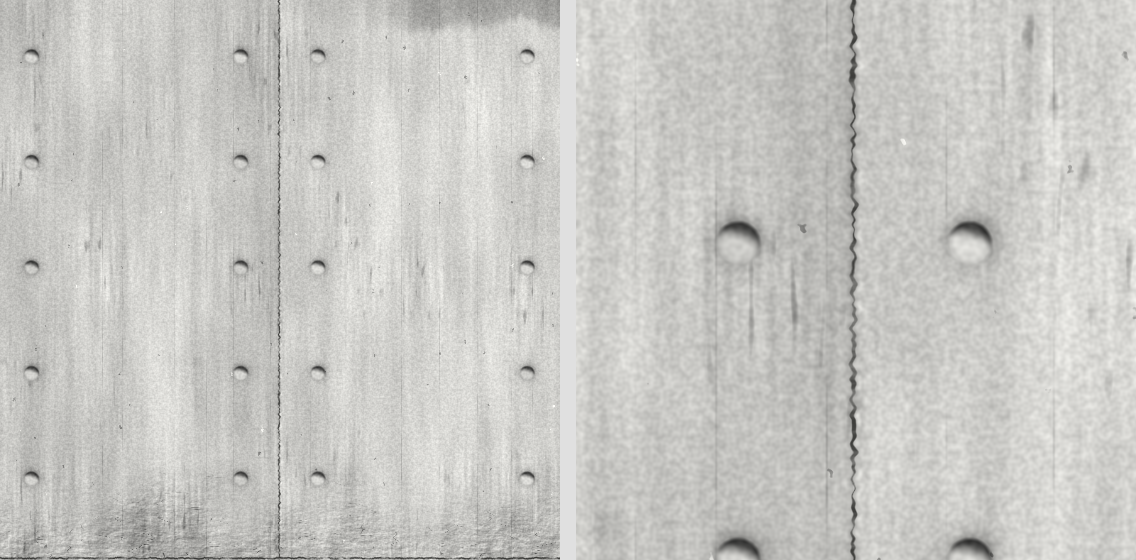
Left: the whole. Right: its middle third, enlarged.
Give the GLSL for this texture, as a Shadertoy shader.

```glsl
// Two weathered concrete panels with vertical streaks, a cracked joint and rows of round dimples.

const float SEAM_X = 0.4985;       // joint between the panels
const float BASE_Y = 0.003;        // joint along the bottom
const vec2  PANEL_MID = vec2(0.243, 0.7545);
const float HOLE_SPREAD = 0.1868;  // panel middle to dimple column
const float HOLE_FIRST = 0.1445;   // height of the lowest row
const float HOLE_STEP = 0.1885;
const float HOLE_ROWS = 5.0;
const float HOLE_RADIUS = 0.0132;
const vec2  PANEL_TONE = vec2(0.802, 0.842);
const vec3  TINT = vec3(1.0, 0.998, 0.98);
const vec3  CRACK_COLOR = vec3(0.22, 0.22, 0.21);
const float STREAK_AMOUNT = 0.14;
const float CLOUD_AMOUNT = 0.13;
const float GRAIN_AMOUNT = 0.07;
const float RELIEF_AMOUNT = 0.4;
const float BOARDS = 15.0;         // faint formwork lines across
const float PIT_CELLS = 20.0;

vec2 hash2(vec2 p) {
    vec3 q = fract(p.xyx * vec3(0.1031, 0.1030, 0.0973));
    q += dot(q, q.yzx + 33.33);
    return fract((q.xx + q.yz) * q.zy);
}

float corner(vec2 cell, vec2 offset) {
    float a = 6.2832 * hash2(cell).x;
    return dot(vec2(cos(a), sin(a)), offset);
}

// Gradient noise, roughly -0.7 to 0.7
float noise(vec2 p) {
    vec2 i = floor(p), f = p - i, e = vec2(1, 0);
    vec2 u = f * f * f * (f * (f * 6.0 - 15.0) + 10.0);
    return mix(mix(corner(i, f), corner(i + e, f - e), u.x),
               mix(corner(i + e.yx, f - e.yx), corner(i + e.xx, f - e.xx), u.x), u.y);
}

float fbm(vec2 p) {
    float sum = 0.0, amp = 0.55;
    for (int i = 0; i < 4; i++) {
        sum += amp * noise(p);
        p = p * 2.03 + 17.3;
        amp *= 0.6;
    }
    return sum;
}

float below(float edge, float soft, float v) {
    return 1.0 - smoothstep(edge - soft, edge + soft, v);
}

// Broad vertical runs, sparse short flecks and formwork lines
float streaks(vec2 p) {
    float s = STREAK_AMOUNT * fbm(p * vec2(30.0, 2.2)) * (0.9 + noise(p * 5.0));
    float patches = smoothstep(-0.05, 0.4, noise(p * vec2(9.0, 5.0)));
    s += 0.11 * patches * noise(p * vec2(170.0, 9.0));
    s -= 0.2 * patches * smoothstep(0.3, 0.6, noise(p * vec2(120.0, 24.0) + 40.0));
    float board = floor(p.x * BOARDS);
    float x = (board + 0.2 + 0.6 * hash2(vec2(board, 5.0)).x) / BOARDS;
    float fade = smoothstep(-0.25, 0.4, fbm(vec2(board * 7.3, p.y * 9.0)));
    return s - 0.12 * fade * below(0.0006, 0.0008, abs(p.x - x));
}

// Damp grime at the foot and the upper right, with chipped relief near the floor
float weathering(vec2 p) {
    float ragged = fbm(p * vec2(6.0, 5.0));
    float foot = below(0.1, 0.1, p.y + 0.16 * ragged + 0.02 * step(SEAM_X, p.x));
    float blotch = fbm(p * vec2(18.0, 9.0) + 9.0);
    float grime = foot * (0.1 + 0.22 * blotch);
    float drip = p.y + 0.035 * ragged + 0.012 * noise(p * vec2(80.0, 9.0));
    float damp = smoothstep(0.94, 0.965, drip) * smoothstep(0.69, 0.75, p.x) * 0.13
               + smoothstep(0.94, 1.0, drip) * smoothstep(SEAM_X, 0.53, p.x) * 0.08;
    vec2 q = p * vec2(40.0, 70.0);
    float relief = fbm(q) - fbm(q + vec2(-0.08, 0.16));
    float chip = below(0.02, 0.025, abs(noise(q * vec2(0.6, 1.2) + 5.0)))
               * smoothstep(0.12, 0.35, noise(q * 0.9 + 31.0));
    return foot * (relief * RELIEF_AMOUNT - 0.3 * chip) - grime - damp;
}

// Sparse chips: mostly dark, a few pale
float pits(vec2 p) {
    vec2 cell = floor(p * PIT_CELLS), rnd = hash2(cell + 71.0), kind = hash2(cell + 13.0);
    vec2 d = p - (cell + 0.2 + 0.6 * rnd) / PIT_CELLS;
    float size = 0.0005 + 0.0016 * kind.y * kind.y;
    float spot = below(size, 0.0008, length(d * vec2(1.0, 0.6)) + 0.003 * noise(p * 330.0));
    return spot * step(0.72, kind.x) * mix(-0.24, 0.16, step(0.93, kind.x));
}

// Wide soft halo around a bowl that is shaded from above
float dimple(float tone, vec2 p, float mid, float px) {
    float row = clamp(round((p.y - HOLE_FIRST) / HOLE_STEP), 0.0, HOLE_ROWS - 1.0);
    vec2 center = vec2(mid + sign(p.x - mid) * HOLE_SPREAD, HOLE_FIRST + row * HOLE_STEP);
    vec2 q = (p - center) / HOLE_RADIUS;
    float d = length(q), vary = hash2(center * 91.0).x;
    float up = dot(q, normalize(vec2(0.3, 1.0)));
    tone -= (0.23 + 0.13 * up / max(d, 0.5)) * exp(-2.8 * max(d - 0.85, 0.0));
    float bowl = mix(0.87 - 0.08 * vary, 0.3, smoothstep(0.05, 0.9, up + 0.2 * d * d));
    bowl -= 0.12 * smoothstep(0.6, 1.0, d) - 0.08 * noise(p * 230.0);
    return mix(tone, bowl, below(0.98, 0.1 + 0.5 * px / HOLE_RADIUS, d));
}

void mainImage(out vec4 fragColor, in vec2 fragCoord) {
    vec2 p = fragCoord / iResolution.xy;
    float px = 1.0 / iResolution.y;
    bool left = p.x < SEAM_X;
    float mid = left ? PANEL_MID.x : PANEL_MID.y;

    float tone = (left ? PANEL_TONE.x : PANEL_TONE.y) - 0.035 * smoothstep(0.08, 0.2, abs(p.x - mid));
    tone += CLOUD_AMOUNT * fbm(p * vec2(5.0, 3.0) + 3.0) + streaks(p) + weathering(p) + pits(p);
    tone += GRAIN_AMOUNT * (noise(p * 173.0) + noise(p.yx * 331.0 + 7.0) + 0.5 * fbm(p * 60.0));
    tone = dimple(tone, p, mid, px);

    // Ragged joint of uneven width, with a pale chipped lip
    float bend = 0.0022 * fbm(vec2(p.y * 40.0, 2.0)) + 0.003 * noise(p * vec2(60.0, 190.0));
    float d = p.x - SEAM_X - bend;
    float lip = smoothstep(-0.1, 0.3, noise(vec2(p.y * 90.0, 7.0)));
    tone += 0.1 * lip * below(0.0015, 0.0015, abs(d - 0.0035)) - 0.12 * below(0.002, 0.0025, abs(d));
    float width = 0.0009 + 0.0014 * noise(vec2(p.y * 110.0, 4.6));
    float ink = 0.45 + 0.5 * smoothstep(-0.3, 0.25, fbm(vec2(p.y * 70.0, 12.6)));
    float crack = ink * below(width, 0.0004 + 0.5 * px, abs(d));

    // Broken joint along the floor
    float gap = p.y - BASE_Y - 0.004 * fbm(vec2(p.x * 70.0, 6.4));
    float floorInk = smoothstep(-0.5, 0.1, fbm(vec2(p.x * 45.0, 3.7)));
    crack = max(crack, floorInk * below(0.0014, 0.0006 + 0.5 * px, abs(gap)));
    fragColor = vec4(mix(clamp(tone, 0.0, 1.0) * TINT, CRACK_COLOR, crack), 1.0);
}
```
